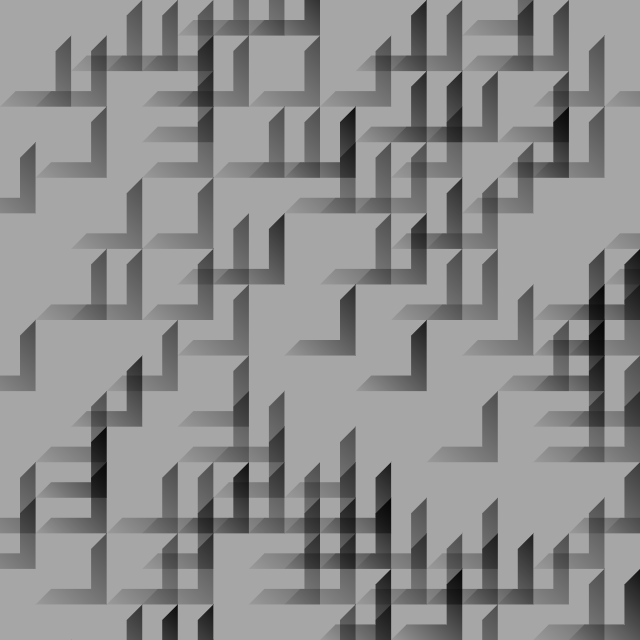
Give the GLSL for this pattern, as a Shadertoy shader.

```glsl
// Scattered translucent corner brackets on a square grid over flat grey.
// Each bracket spans two by two cells, is cut along its diagonal and fades
// from a dark upper tip to a pale left tip; overlaps multiply.

const float CELLS = 18.0;          // grid cells along the canvas height
const float SPAN = 2.0;            // bracket size in cells
const float BAR = 0.4375;          // bar thickness in cells
const float GROUND = 0.651;        // background grey
const float TIP_OPACITY = 0.07;    // opacity at the left tip
const float SOFT_OPACITY = 0.53;   // upper tip opacity, common brackets
const float DARK_OPACITY = 0.95;   // upper tip opacity, darkest brackets
const float DARK_START = 0.58;     // share of brackets that stay soft
const float DENSITY_LOW = 0.14;    // chance of a bracket in sparse areas
const float DENSITY_HIGH = 0.47;   // chance of a bracket in crowded areas
const float CLUSTER = 3.5;         // size of crowded areas in cells

float hash(vec2 p) {
    vec3 q = fract(vec3(p.xyx) * 0.1031);
    q += dot(q, q.yzx + 33.33);
    return fract((q.x + q.y) * q.z);
}

float valueNoise(vec2 p) {
    vec2 i = floor(p), f = fract(p);
    f = f * f * (3.0 - 2.0 * f);
    float low = mix(hash(i), hash(i + vec2(1.0, 0.0)), f.x);
    float high = mix(hash(i + vec2(0.0, 1.0)), hash(i + 1.0), f.x);
    return mix(low, high, f.y);
}

// Signed distance to the half square below the diagonal, minus its inside
float bracketDistance(vec2 p) {
    float halfSquare = max(max(p.x - SPAN, -p.y), (p.y - p.x) * 0.7071);
    float bars = min(SPAN - BAR - p.x, p.y - BAR);
    return max(halfSquare, bars);
}

// Opacity of the bracket whose lower left corner sits at the given cell
float bracketOpacity(vec2 p, vec2 cell, float pixel) {
    float density = mix(DENSITY_LOW, DENSITY_HIGH, valueNoise(cell / CLUSTER + 47.0));
    if (hash(cell + 113.0) > density) return 0.0;

    vec2 local = p - cell;
    float cover = clamp(0.5 - bracketDistance(local) / pixel, 0.0, 1.0);
    float depth = smoothstep(DARK_START, 1.0, hash(cell + 271.0));
    float peak = mix(SOFT_OPACITY, DARK_OPACITY, depth);
    float along = clamp((local.x + local.y) / (2.0 * SPAN), 0.0, 1.0);
    return cover * mix(TIP_OPACITY, peak, along);
}

void mainImage(out vec4 fragColor, in vec2 fragCoord) {
    float pixel = CELLS / iResolution.y;
    vec2 p = fragCoord * pixel;
    vec2 home = floor(p);

    // Multiply every bracket that can reach this point
    float shade = GROUND;
    for (int y = -2; y <= 1; y++) {
        for (int x = -2; x <= 1; x++) {
            vec2 cell = home + vec2(x, y);
            shade *= 1.0 - bracketOpacity(p, cell, pixel);
        }
    }
    fragColor = vec4(vec3(shade), 1.0);
}
```
